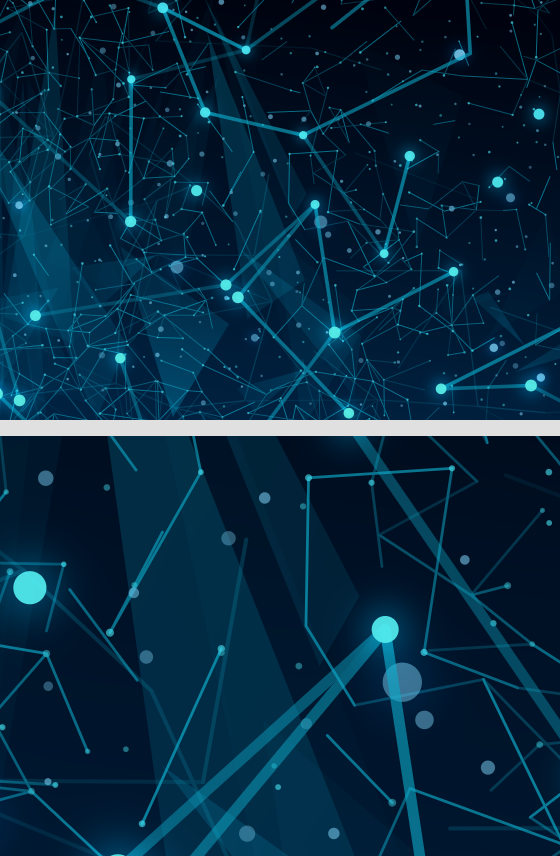
Top, the full canvas; bottom, a detail of the centre.
A Shadertoy shader for this background:

```glsl
// Glowing cyan plexus: linked nodes, drifting dots and translucent shards over deep navy.

const float TAU = 6.28318;
const vec3 SHARD_TINT = vec3(0.02, 0.55, 0.62);
const vec3 LINE_TINT  = vec3(0.05, 0.66, 0.78);
const vec3 NODE_TINT  = vec3(0.28, 0.90, 0.96);
const vec3 DOT_TINT   = vec3(0.46, 0.78, 0.92);

float hash(vec2 p) {
    vec3 q = fract(p.xyx * 0.1031);
    q += dot(q, q.yzx + 33.33);
    return fract((q.x + q.y) * q.z);
}

vec2 hash2(vec2 p) { return vec2(hash(p), hash(p + 57.3)); }

float noise(vec2 p) {
    vec2 i = floor(p), f = fract(p);
    f = f * f * (3.0 - 2.0 * f);
    return mix(mix(hash(i), hash(i + vec2(1, 0)), f.x),
               mix(hash(i + vec2(0, 1)), hash(i + vec2(1, 1)), f.x), f.y);
}

mat2 rotation(float a) { return mat2(cos(a), sin(a), -sin(a), cos(a)); }

// Antialiased coverage of a signed distance
float fill(float d, float px) { return clamp(0.5 - d / px, 0.0, 1.0); }

float segment(vec2 p, vec2 a, vec2 b) {
    vec2 ap = p - a, ab = b - a;
    return length(ap - ab * clamp(dot(ap, ab) / dot(ab, ab), 0.0, 1.0));
}

// Meshes thin out toward the upper right; clump gathers them into islands
float density(vec2 p, float clump) {
    float slope = mix(0.25, 1.0, smoothstep(1.9, 0.9, p.x + p.y));
    return slope * mix(1.0, smoothstep(0.4, 0.7, noise(p * 5.0 + 3.0)), clump);
}

vec2 nodeAt(vec2 id, float seed) { return id + 0.05 + 0.9 * hash2(id + seed); }

// Jittered grid of linked nodes; returns line, node and glow strength
vec3 mesh(vec2 p, float cell, float seed, float halfWidth, float radius,
          float chance, float clump, float px) {
    mat2 turn = rotation(seed);
    vec2 q = turn * p / cell, home = floor(q);
    vec3 sum = vec3(0.0);
    for (int y = -1; y <= 1; y++)
    for (int x = -1; x <= 1; x++) {
        vec2 id = home + vec2(x, y), a = nodeAt(id, seed);
        float amount = density(a * cell * turn, clump);
        for (int k = 0; k < 4; k++) {
            vec2 stride = k < 2 ? vec2(1, k) : vec2(k - 3, 1);
            vec2 key = id + seed + 17.3 * float(k + 1);
            if (hash(key) > chance * amount) continue;
            float d = segment(q, a, nodeAt(id + stride, seed)) * cell;
            float strength = mix(0.25, 0.95, hash(key + 91.7));
            sum.x = max(sum.x, strength * fill(d - halfWidth, px));
        }
        if (hash(id + seed + 7.9) > 0.3 + 0.7 * amount) continue;
        float r = radius * mix(0.7, 1.1, hash(id + seed + 23.1));
        float d = length(q - a) * cell;
        sum.y = max(sum.y, fill(d - r, px));
        sum.z += exp(-d * d / (r * r * 5.0));
    }
    return sum;
}

// Loose round dots; returns disc and glow strength
vec2 dots(vec2 p, float cell, float seed, vec2 radii, float chance, float px) {
    vec2 q = p / cell, home = floor(q), sum = vec2(0.0);
    for (int y = -1; y <= 1; y++)
    for (int x = -1; x <= 1; x++) {
        vec2 id = home + vec2(x, y);
        if (hash(id + seed + 41.0) > chance) continue;
        float d = length(q - nodeAt(id, seed)) * cell;
        float r = mix(radii.x, radii.y, pow(hash(id + seed + 11.0), 3.0));
        float alpha = mix(0.45, 0.9, hash(id + seed + 29.0));
        sum = max(sum, alpha * vec2(fill(d - r, px), exp(-d * d / (r * r * 4.0))));
    }
    return sum;
}

// Wedge opening from its apex, cut off by a slanted end and fading along its length
float shard(vec2 p, vec2 apex, float angle, float len, float spread, float skew, float px) {
    vec2 q = (p - apex) * rotation(angle);
    float side = abs(q.y) * cos(spread) - q.x * sin(spread);
    float d = max(side, q.x + skew * q.y - len);
    return fill(d, px) * mix(1.0, 0.4, clamp(q.x / len, 0.0, 1.0));
}

float shards(vec2 p, float aspect, float px) {
    float sum = 0.0;
    for (int i = 0; i < 32; i++) {
        vec2 key = vec2(float(i) * 3.7, 5.0);
        vec2 h = hash2(key), g = hash2(key + 13.0), s = hash2(key + 31.0);
        bool falling = i < 15;    // long beams from the upper left, then low shards
        vec2 apex = falling ? vec2(h.x * 0.75 - 0.15, 0.8 + 0.3 * h.y)
                            : vec2(h.x * aspect, h.y * 0.5 - 0.08);
        float angle = falling ? TAU * (0.69 + 0.15 * g.x) : TAU * g.x;
        float len = falling ? mix(0.3, 1.1, g.y) : mix(0.12, 0.5, g.y);
        float spread = falling ? mix(0.03, 0.2, s.x) : mix(0.1, 0.45, s.x);
        float alpha = mix(0.04, 0.34, s.y * s.y * s.y);
        sum += alpha * shard(p, apex, angle, len, spread, g.x * 2.0 - 1.0, px);
    }
    return min(sum, 0.75);
}

void mainImage(out vec4 fragColor, in vec2 fragCoord) {
    float px = 1.0 / iResolution.y, aspect = iResolution.x * px;
    vec2 p = fragCoord * px;

    // Night gradient, darkest at the upper right
    float depth = clamp(1.08 - p.y - 0.12 * p.x, 0.0, 1.0);
    vec3 col = mix(vec3(0.0, 0.012, 0.06), vec3(0.0, 0.13, 0.25), depth);
    col += SHARD_TINT * shards(p, aspect, px);

    // Meshes from faint to bold
    vec3 faint   = mesh(p, 0.170, 2.3, 0.0016, 0.0030, 0.35, 0.0, px);
    vec3 fine    = mesh(p, 0.080, 4.1, 0.0011, 0.0030, 0.34, 0.5, px);
    vec3 cluster = mesh(p, 0.055, 9.6, 0.0011, 0.0028, 0.42, 1.0, px);
    vec3 bold    = mesh(p, 0.235, 6.5, 0.0043, 0.0135, 0.27, 0.0, px);
    col = mix(col, LINE_TINT, 0.25 * faint.x);
    col = mix(col, LINE_TINT, 0.75 * max(fine.x, cluster.x));
    col = mix(col, NODE_TINT, 0.6 * max(fine.y, 0.7 * cluster.y));

    // Loose dots, small and large
    vec2 small = dots(p, 0.085, 15.0, vec2(0.0028, 0.0080), 0.65, px);
    vec2 large = dots(p + 0.1, 0.340, 27.0, vec2(0.0090, 0.0170), 0.55, px);
    col += vec3(0.0, 0.12, 0.2) * large.y;
    col = mix(col, DOT_TINT, max(0.75 * small.x, large.x));

    // Bold network on top
    col = mix(col, LINE_TINT, 0.8 * bold.x);
    col += vec3(0.0, 0.16, 0.2) * bold.z;
    col = mix(col, mix(NODE_TINT, vec3(0.45, 1.0, 0.85), 0.5 * depth), 0.92 * bold.y);
    fragColor = vec4(col, 1.0);
}
```
